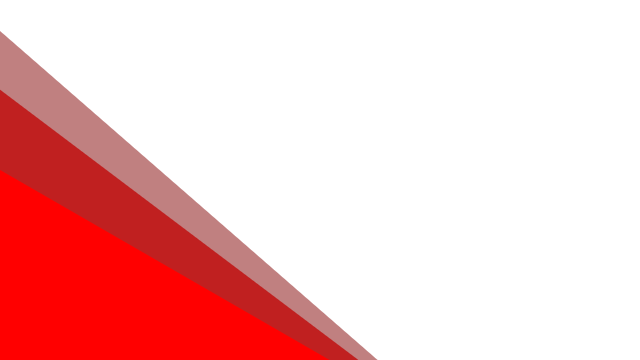
Give the GLSL for this background, as a WebGL 2 fragment shader.

```glsl
#version 300 es
precision highp float;
// Three nested red triangles fanning out of the lower left corner on white.

uniform vec2 u_resolution;
out vec4 fragColor;

// Coverage of the corner triangle cut off at the given x and y intercepts.
float cornerTriangle(vec2 uv, vec2 intercepts) {
    float edge = uv.x / intercepts.x + uv.y / intercepts.y - 1.0;
    float pixelStep = length(1.0 / (intercepts * u_resolution));
    return clamp(0.5 - edge / pixelStep, 0.0, 1.0);
}

void main() {
    vec2 uv = gl_FragCoord.xy / u_resolution;
    vec3 color = vec3(1.0);

    // Layers from the widest, palest triangle to the bright core
    color = mix(color, vec3(0.753, 0.5, 0.5), cornerTriangle(uv, vec2(0.590, 0.914)));
    color = mix(color, vec3(0.753, 0.127, 0.127), cornerTriangle(uv, vec2(0.560, 0.751)));
    color = mix(color, vec3(1.0, 0.0, 0.0), cornerTriangle(uv, vec2(0.515, 0.528)));

    fragColor = vec4(color, 1.0);
}
```
